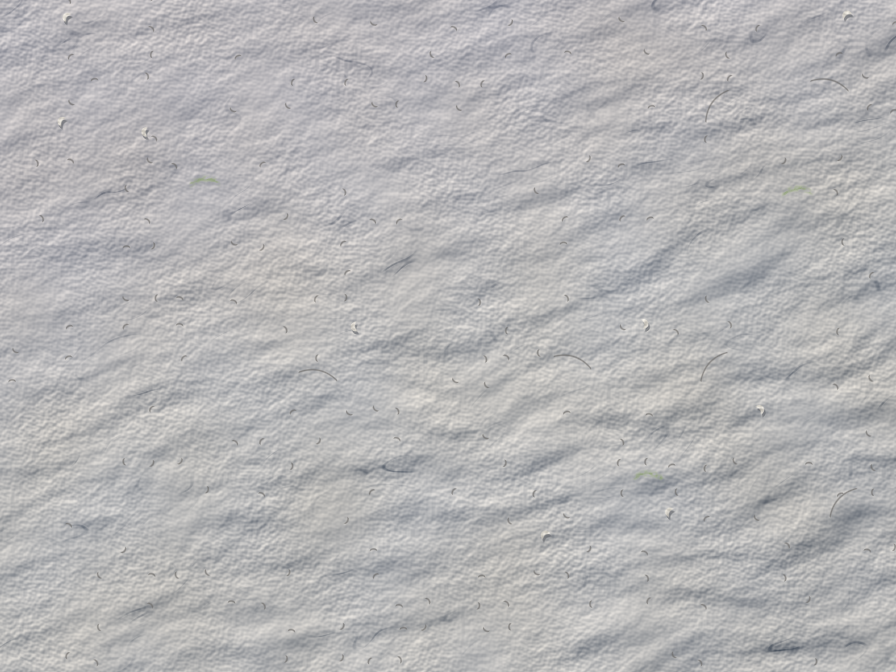
Reproduce this texture procedurally as a WebGL 2 fragment shader.

```glsl
#version 300 es
precision highp float;
// Pale, sunlit mud flat with soft slanting ripples and a crumbly crust.
// Gradient-noise heights are compared one step toward the light to get relief;
// sparse grid cells then scatter flecks, twigs, shells and green tufts.

uniform vec2 u_resolution;
out vec4 fragColor;

const float TAU = 6.28318;
const vec2 TO_LIGHT = vec2(-0.45, 0.89);

vec2 hash22(vec2 p) {
  vec3 q = fract(p.xyx * vec3(0.1031, 0.1030, 0.0973));
  q += dot(q, q.yzx + 33.33);
  return fract((q.xx + q.yz) * q.zy);
}

vec2 rotate(vec2 p, float angle) {
  float c = cos(angle), s = sin(angle);
  return vec2(c * p.x + s * p.y, c * p.y - s * p.x);
}

float cornerSlope(vec2 cell, vec2 offset) {
  float angle = TAU * hash22(cell).x;
  return dot(vec2(cos(angle), sin(angle)), offset);
}

float gradientNoise(vec2 p) {
  vec2 i = floor(p), f = p - i;
  vec2 w = f * f * f * (f * (f * 6.0 - 15.0) + 10.0);
  vec2 e = vec2(1.0, 0.0);
  return mix(
    mix(cornerSlope(i, f), cornerSlope(i + e.xy, f - e.xy), w.x),
    mix(cornerSlope(i + e.yx, f - e.yx), cornerSlope(i + e.xx, f - e.xx), w.x),
    w.y);
}

// Positive on faces turned to the light, negative on shaded ones.
float relief(vec2 p, vec2 size, float tilt, float reach, float seed) {
  vec2 here = rotate(p, tilt) / size + seed;
  vec2 ahead = rotate(p + TO_LIGHT * reach, tilt) / size + seed;
  return gradientNoise(here) - gradientNoise(ahead);
}

// Coverage of thin, slightly bent strokes, at most one per grid cell.
float strokes(vec2 p, float cellSize, float density, vec2 halfSize,
              float spread, float seed, float px) {
  vec2 cell = floor(p / cellSize);
  vec2 pick = hash22(cell + seed);
  vec2 place = 0.35 + 0.3 * hash22(cell + seed + 17.0);
  vec2 d = rotate(p - (cell + place) * cellSize, 0.2 + (pick.y - 0.5) * spread);
  d.y += 0.3 * d.x * d.x / halfSize.x;
  d.x -= clamp(d.x, -halfSize.x, halfSize.x);
  float cover = 1.0 - smoothstep(-px, px, length(d) - halfSize.y);
  return cover * step(pick.x, density);
}

// Broken dark seams along the zero lines of a noise field.
float seams(vec2 p, vec2 size, float tilt, float seed) {
  float line = abs(gradientNoise(rotate(p, tilt) / size + seed));
  float gate = smoothstep(0.08, 0.35, gradientNoise(p * 13.0 + seed));
  return (1.0 - smoothstep(0.01, 0.09, line)) * gate;
}

// Cool in shadow, neutral in the middle, warm on lit crests.
vec3 mudColor(float tone) {
  return tone + vec3(0.11, 0.02, -0.11) * (tone - 0.71);
}

void main() {
  vec2 p = gl_FragCoord.xy / u_resolution.y;
  vec2 uv = gl_FragCoord.xy / u_resolution;
  float px = 1.0 / u_resolution.y;

  // Wavering ripples, deeper toward the lower right.
  vec2 warp = vec2(gradientNoise(p * 4.0 + 3.0), gradientNoise(p * 5.0 + 41.0));
  vec2 bent = p + warp * vec2(0.03, 0.035);
  float depth = mix(0.65, 1.25, smoothstep(-0.6, 0.8, uv.x - 1.2 * uv.y + 0.2));
  float ripple = relief(bent, vec2(0.15, 0.045), 0.2, 0.02, 7.0);
  ripple += 0.5 * relief(bent, vec2(0.065, 0.026), 0.35, 0.013, 23.0);
  float shade = max(-ripple - 0.15, 0.0);

  // Lumps, crumbs and fine grain.
  float lumps = relief(bent, vec2(0.032, 0.018), 0.4, 0.009, 61.0);
  float crumbs = relief(p, vec2(0.014, 0.010), 0.3, 0.005, 83.0);
  float grain = relief(p, vec2(0.0062, 0.0052), 0.0, 0.003, 109.0);
  float rough = 0.85 + 0.7 * gradientNoise(p * 9.0 + 131.0);

  float tone = 0.718 + depth * (0.095 * ripple - 0.10 * shade);
  tone += 0.06 * lumps + rough * (0.085 * crumbs + 0.115 * grain);
  tone += 0.03 * gradientNoise(p * 3.0 + 151.0);
  tone -= 0.03 * smoothstep(0.55, 1.0, uv.x) + 0.012 * (1.0 - uv.x) - 0.012;
  tone -= seams(bent, vec2(0.055, 0.025), 0.45, 173.0) * (0.035 + 0.25 * shade);
  vec3 color = mudColor(tone);

  // Broad drift between lavender, warm and cool mud.
  float drift = gradientNoise(p * 6.0 + 191.0);
  color += vec3(0.014, 0.004, -0.016) * drift;
  color += vec3(0.004, -0.004, 0.012) * smoothstep(0.5, 1.1, uv.y + 0.3 - 0.4 * uv.x);

  // Dark flecks and a few twigs.
  float flecks = strokes(p, 0.041, 0.22, vec2(0.004, 0.0012), 5.0, 211.0, px);
  float twigs = strokes(p, 0.19, 0.12, vec2(0.028, 0.0011), 2.2, 239.0, px);
  color = mix(color, vec3(0.42, 0.41, 0.40), 0.65 * max(flecks, twigs));

  // Pale chips with a short shadow on the side away from the light.
  vec2 chip = vec2(0.004, 0.0032);
  float shadow = strokes(p + TO_LIGHT * 0.005, 0.15, 0.13, chip, 4.0, 263.0, px);
  float shell = strokes(p, 0.15, 0.13, chip, 4.0, 263.0, px);
  color = mix(color, vec3(0.40, 0.41, 0.43), 0.7 * shadow);
  color = mix(color, vec3(0.88, 0.86, 0.82) + 0.2 * grain, 0.85 * shell);

  // Faint green tufts broken up by the grain.
  float tuft = strokes(p, 0.21, 0.13, vec2(0.018, 0.003), 0.8, 281.0, 3.0 * px);
  color = mix(color, vec3(0.53, 0.61, 0.43), tuft * clamp(0.5 + grain, 0.0, 0.8));

  fragColor = vec4(clamp(color, 0.0, 1.0), 1.0);
}
```
